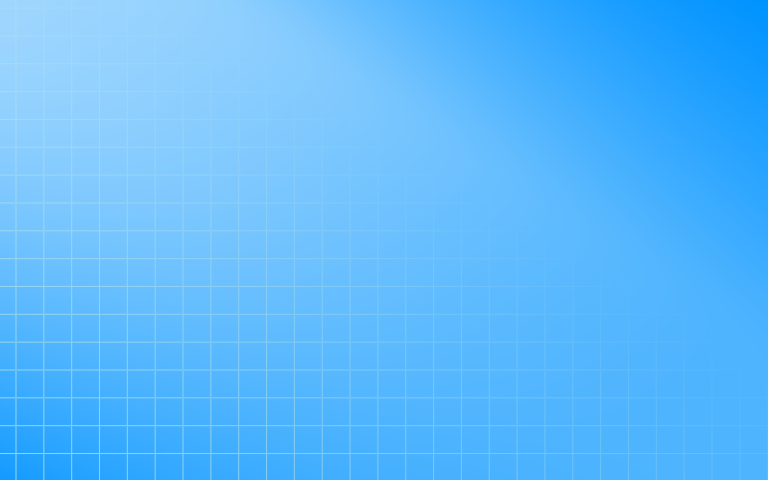
A WebGL 2 fragment shader for this background:

```glsl
#version 300 es
precision highp float;
// Diagonal sky-blue gradient with a pale grid that fades toward the upper right.

uniform vec2 u_resolution;
out vec4 outColor;

const vec3 DEEP_BLUE = vec3(0.0, 0.575, 1.0);
const vec3 PALE_BLUE = vec3(0.63, 0.843, 0.995);
const vec3 LINE_TINT = vec3(0.88, 0.97, 0.86);

// Lightness along the bright diagonal ridge, then its falloff to either side.
float skyLightness(float along, float across) {
    float ridge = mix(1.0, 0.49, smoothstep(-0.1, 0.9, along));
    float beyond = across - 0.3;
    float rise = 0.5 * (beyond + sqrt(beyond * beyond + 0.003));
    float upperRight = pow(max(1.0 - rise / 0.7, 0.0), 1.2);
    float lowerLeft = 1.0 - 0.83 * pow(max(-across, 0.0), 2.1);
    return ridge * upperRight * lowerLeft;
}

// Fraction of a pixel covered by evenly spaced lines on each axis.
vec2 lineCoverage(vec2 p, vec2 offset, float spacing, float width, float pixel) {
    vec2 cell = fract((p - offset) / spacing + 0.5) - 0.5;
    vec2 dist = abs(cell) * spacing;
    vec2 near = max(dist - 0.5 * pixel, vec2(-0.5 * width));
    vec2 far = min(dist + 0.5 * pixel, vec2(0.5 * width));
    return clamp((far - near) / pixel, 0.0, 1.0);
}

void main() {
    vec2 uv = gl_FragCoord.xy / u_resolution;
    vec2 p = gl_FragCoord.xy / u_resolution.y;
    float pixel = 1.0 / u_resolution.y;

    // Diagonal coordinates: along runs top left to bottom right.
    float along = 0.5 * (uv.x - uv.y + 1.0);
    float across = uv.x + uv.y - 1.0;
    vec3 color = mix(DEEP_BLUE, PALE_BLUE, skyLightness(along, across));

    // Grid, strongest in the lower left corner.
    vec2 lines = lineCoverage(p, vec2(0.0333, 0.0552), 0.058, 0.0022, pixel);
    float fade = 0.62 * clamp(1.0 - (across + 1.0) / 1.25, 0.0, 1.0);
    color = mix(color, LINE_TINT, max(lines.x, lines.y) * fade);

    outColor = vec4(color, 1.0);
}
```
